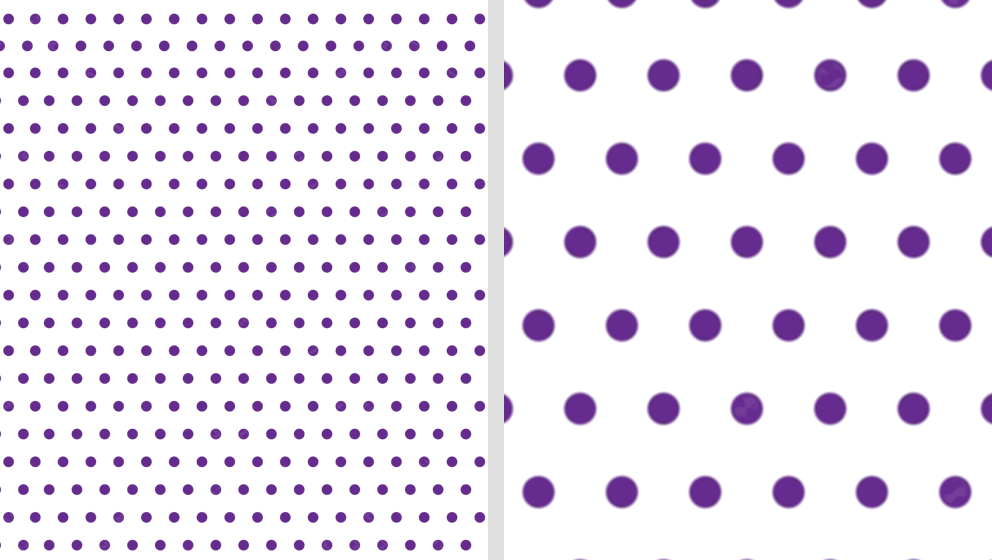
Left: the whole. Right: its middle third, enlarged.
A Shadertoy shader for this pattern:

```glsl
// Lengths are fractions of the canvas height
const float PITCH = 0.04961;
const float RADIUS = 0.0095;
const float EDGE_SOFTNESS = 0.0014;
const float FIRST_ROW = 0.0309;
const float EVEN_START = 0.0134;
const float ODD_START = 0.0382;
const float SECOND_ROW_START = 0.0453;
const float TOP_SQUEEZE = 0.0015;
const float EVEN_LEFT_NUDGE = 0.0020;
const float ODD_LEFT_NUDGE = 0.0036;
const float WORN_SHARE = 0.12;

const vec3 PAPER = vec3(1.0);
const vec3 PURPLE = vec3(0.40, 0.17, 0.56);
const vec3 DARK_PURPLE = vec3(0.35, 0.17, 0.48);
const vec3 WORN_PURPLE = vec3(0.45, 0.24, 0.60);

float hash(vec2 cell) {
    return fract(sin(dot(cell, vec2(127.1, 311.7))) * 43758.55);
}

// Layered sines, roughly -1 to 1
float mottle(vec2 p) {
    float broad = sin(p.x * 310.0 + 2.0 * sin(p.y * 270.0));
    float fine = sin(p.y * 690.0 + 1.5 * sin(p.x * 530.0));
    return 0.6 * broad + 0.4 * fine;
}

float rowStart(float row) {
    if (row == 1.0) return SECOND_ROW_START;
    return mod(row, 2.0) < 0.5 ? EVEN_START : ODD_START;
}

// Staggered grid, with the top rows and left columns slightly squeezed
vec2 dotCentre(vec2 cell) {
    float nudge = mod(cell.y, 2.0) < 0.5 ? EVEN_LEFT_NUDGE : ODD_LEFT_NUDGE;
    vec2 centre = vec2(rowStart(cell.y), FIRST_ROW) + cell * PITCH;
    centre.x += nudge * step(cell.x, 0.5);
    centre.y += TOP_SQUEEZE * max(2.0 - cell.y, 0.0);
    return centre;
}

vec3 inkColour(vec2 cell, vec2 offset, vec2 p) {
    float grain = mottle(p + hash(cell));
    float rim = smoothstep(0.6, 1.0, length(offset) / RADIUS);
    float shade = rim * smoothstep(-0.2, 0.8, grain);
    vec3 ink = mix(PURPLE, DARK_PURPLE, shade);

    // A few dots have a faint pale patch
    float worn = step(1.0 - WORN_SHARE, hash(cell + 17.0));
    float patchMask = smoothstep(-0.3, 0.5, grain) * (1.0 - rim);
    return mix(ink, WORN_PURPLE, worn * patchMask);
}

void mainImage(out vec4 fragColor, in vec2 fragCoord) {
    vec2 p = fragCoord / iResolution.y;
    p.y = 1.0 - p.y;

    // Nearest dot
    float row = floor((p.y - FIRST_ROW) / PITCH + 0.5);
    float column = floor((p.x - rowStart(row)) / PITCH + 0.5);
    vec2 cell = vec2(column, row);
    vec2 offset = p - dotCentre(cell);

    // Soft disc on paper
    float softness = max(EDGE_SOFTNESS, 0.7 / iResolution.y);
    float coverage = 1.0 - smoothstep(-softness, softness, length(offset) - RADIUS);
    vec3 colour = mix(PAPER, inkColour(cell, offset, p), coverage);
    fragColor = vec4(colour, 1.0);
}
```
